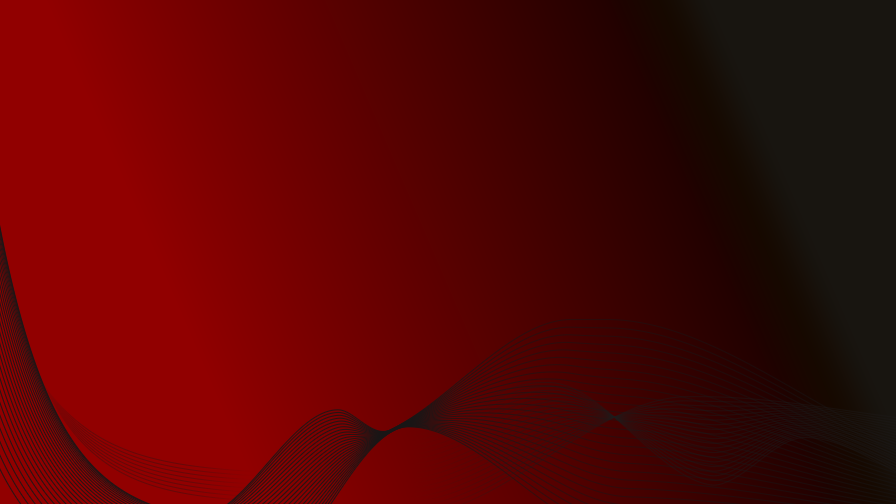
This background is drawn by a WebGL 1 fragment shader. Its source:

```glsl
precision highp float;

uniform vec2 u_resolution;

#define BRIGHT_RED vec3(0.570, 0.0, 0.0)
#define DEEP_RED vec3(0.125, 0.004, 0.0)
#define UMBER vec3(0.085, 0.035, 0.0)
#define CHARCOAL vec3(0.093, 0.082, 0.063)
#define LINE_COLOR vec3(0.095, 0.085, 0.085)
#define GRADIENT_TILT 0.43
#define LINE_HALF_WIDTH 0.0011
#define MAX_LINES 28

// Smooth step of a given height between two positions
float ramp(float x, float start, float end, float height) {
  return height * smoothstep(start, end, x);
}

// Edges of each ribbon: x holds the upper curve, y the lower one
vec2 mainRibbon(float x) {
  float decay = exp(-8.64 * x);
  float upper = 0.595 * decay - 0.046
    + ramp(x, 0.382, 0.671, 0.231) + ramp(x, 0.671, 0.775, -0.060)
    + ramp(x, 0.694, 1.134, 0.241) + ramp(x, 1.204, 1.991, -0.301);
  float lower = 0.231 * decay - 0.162
    + ramp(x, 0.498, 0.810, 0.315) + ramp(x, 0.810, 1.250, -0.222);
  return vec2(upper, lower);
}

vec2 crossingRibbon(float x) {
  float upper = 0.153
    + ramp(x, 0.799, 1.076, 0.088) + ramp(x, 1.088, 1.424, -0.204)
    + ramp(x, 1.412, 1.597, 0.095) + ramp(x, 1.597, 1.921, -0.116);
  float lower = -0.023
    + ramp(x, 0.810, 1.366, 0.236) + ramp(x, 1.389, 1.991, -0.058);
  return vec2(upper, lower);
}

vec2 trailingRibbon(float x) {
  return vec2(0.058 + 0.352 * exp(-7.85 * x),
              0.500 * exp(-8.64 * x));
}

// Combined coverage of the lines spread between two edge curves
float ribbonLines(float y, vec2 edges, vec2 slopes, float count,
                  float spread, float opacity, float pixel) {
  float visible = 1.0;
  float peak = min(1.0, 2.0 * LINE_HALF_WIDTH / pixel);
  for (int i = 0; i < MAX_LINES; i++) {
    if (float(i) >= count) break;
    float t = pow(float(i) / (count - 1.0), spread);
    float slope = mix(slopes.x, slopes.y, t);
    float dist = abs(y - mix(edges.x, edges.y, t)) / sqrt(1.0 + slope * slope);
    float cover = clamp((LINE_HALF_WIDTH - dist) / pixel + 0.5, 0.0, peak);
    visible *= 1.0 - cover * opacity;
  }
  return 1.0 - visible;
}

// Tilted gradient from red to charcoal
vec3 backdrop(vec2 p) {
  float s = p.x - GRADIENT_TILT * (1.0 - p.y);
  vec3 color = mix(BRIGHT_RED, DEEP_RED, clamp((s - 0.085) / 1.142, 0.0, 1.0));
  color = mix(color, UMBER, smoothstep(1.19, 1.33, s));
  return mix(color, CHARCOAL, smoothstep(1.30, 1.42, s));
}

void main() {
  vec2 p = gl_FragCoord.xy / u_resolution * vec2(16.0 / 9.0, 1.0);
  float pixel = 1.0 / u_resolution.y;
  float stepX = 0.002;
  vec3 color = backdrop(p);

  // Main ribbon, packed toward its outer edge on the left
  vec2 edges = mainRibbon(p.x);
  vec2 slopes = (mainRibbon(p.x + stepX) - edges) / stepX;
  float spread = mix(1.5, 1.0, smoothstep(0.2, 0.8, p.x));
  float opacity = mix(0.85, 0.5, smoothstep(0.75, 1.2, p.x));
  float lines = ribbonLines(p.y, edges, slopes, 27.0, spread, opacity, pixel);
  color = mix(color, LINE_COLOR, lines);

  // Ribbon crossing on the right
  edges = crossingRibbon(p.x);
  slopes = (crossingRibbon(p.x + stepX) - edges) / stepX;
  opacity = 0.45 * smoothstep(0.80, 1.10, p.x);
  lines = ribbonLines(p.y, edges, slopes, 20.0, 1.0, opacity, pixel);
  color = mix(color, LINE_COLOR * 1.2, lines);

  // Faint trailing lines on the lower left
  edges = trailingRibbon(p.x);
  slopes = (trailingRibbon(p.x + stepX) - edges) / stepX;
  opacity = 0.35 * smoothstep(0.08, 0.18, p.x) * (1.0 - smoothstep(0.35, 0.52, p.x));
  lines = ribbonLines(p.y, edges, slopes, 8.0, 1.0, opacity, pixel);
  color = mix(color, LINE_COLOR, lines);

  gl_FragColor = vec4(color, 1.0);
}
```
